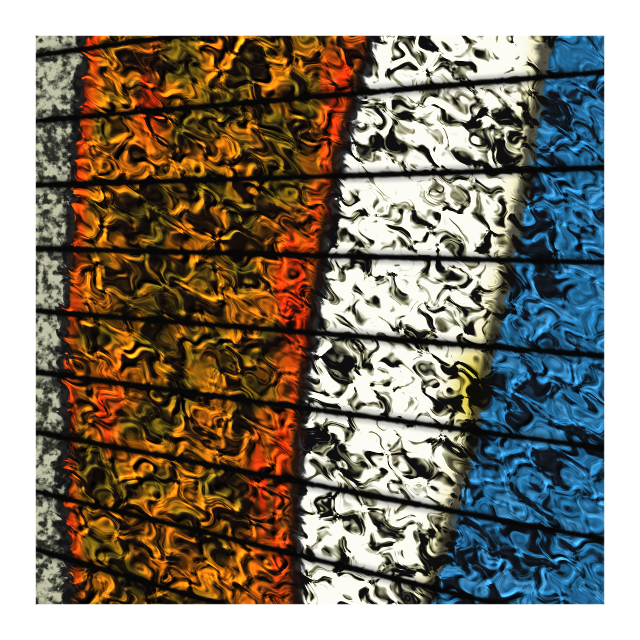
Write a WebGL 2 fragment shader that draws this texture.

```glsl
#version 300 es
precision highp float;
// Rough painted planks inside a white frame: grey, orange, white and blue bands.
// Curved band borders and fanned grooves sit over domain-warped value noise,
// whose contrast and slope make the flaky, side-lit paint.

#define FRAME 0.056
#define GRAIN 62.0
#define WARP 1.5
#define GROOVES 10
#define GROOVE_HALF 0.0052
#define RAGGED 0.035
#define SOFT 0.003

uniform vec2 u_resolution;
out vec4 fragColor;

const vec3 INK = vec3(0.055, 0.055, 0.065);
const vec3 RED = vec3(0.86, 0.19, 0.05);
const vec3 AMBER = vec3(0.74, 0.43, 0.06);
const vec3 OLIVE = vec3(0.36, 0.31, 0.07);

float hash(vec2 p) {
    vec3 h = fract(p.xyx * 0.1031);
    h += dot(h, h.yzx + 33.33);
    return fract((h.x + h.y) * h.z);
}

float noise(vec2 p) {
    vec2 i = floor(p), f = fract(p);
    f = f * f * (3.0 - 2.0 * f);
    return mix(mix(hash(i), hash(i + vec2(1, 0)), f.x),
               mix(hash(i + vec2(0, 1)), hash(i + vec2(1, 1)), f.x), f.y);
}

float fbm(vec2 p) {
    float sum = 0.0, amp = 0.55;
    for (int i = 0; i < 3; i++) {
        sum += amp * noise(p);
        p = mat2(1.6, 1.2, -1.2, 1.6) * p + 17.3;
        amp *= 0.5;
    }
    return sum / 0.9625;
}

// Curled flakes, slightly drawn out along a rising diagonal
float flakes(vec2 p) {
    vec2 q = mat2(0.8, -0.6, 0.6, 0.8) * p * vec2(1.0, 1.15);
    q.x *= 0.8;
    vec2 bend = vec2(noise(q * 0.7 + 5.1), noise(q * 0.7 + 41.7)) - 0.5;
    return fbm(q + 2.0 * WARP * bend);
}

// Soft spot centred at c with radii r
float spot(vec2 p, vec2 c, vec2 r) {
    vec2 d = (p - c) / r;
    return exp(-dot(d, d));
}

// Distance to the closest groove; the lines fan out to the right
float grooveDistance(vec2 p) {
    float nearest = 1.0;
    for (int i = 0; i < GROOVES; i++) {
        float k = float(i);
        float left = 0.035 + k * (0.1158 - 0.0009 * k);
        float right = -0.107 + k * (0.1716 - 0.001 * k);
        nearest = min(nearest, abs(p.y - mix(left, right, p.x)));
    }
    return nearest;
}

vec3 orangePaint(vec2 p, float grain, float slope, float left, float right) {
    float hue = fbm(p * 19.0 + 8.0);
    float streak = noise(p * vec2(95.0, 14.0));
    float red = 0.75 * smoothstep(0.10, 0.0, right - p.x)
              + 0.9 * smoothstep(0.035, 0.005, p.x - left);
    const vec2 drips[5] = vec2[5](vec2(0.20, 0.10), vec2(0.53, 0.10),
        vec2(0.45, 0.45), vec2(0.395, 0.79), vec2(0.128, 0.66));
    for (int i = 0; i < 5; i++) red += spot(p, drips[i], vec2(0.025, 0.075));
    red = clamp(red * (0.35 + streak) + 0.5 * (hue - 0.5), 0.0, 1.0);
    vec3 paint = mix(OLIVE, AMBER, smoothstep(0.3, 0.6, hue));
    paint = mix(paint, RED, red);
    float cover = smoothstep(0.30, 0.66, grain + 0.12 * red + 0.15 * (hue - 0.5));
    vec3 col = mix(vec3(0.10, 0.065, 0.05), paint, cover);
    return col * (0.9 + 2.0 * slope) + vec3(0.16, 0.09, 0.0) * smoothstep(0.58, 0.75, grain);
}

void main() {
    vec2 uv = gl_FragCoord.xy / u_resolution;
    vec2 p = (uv - FRAME) / (1.0 - 2.0 * FRAME);
    p.y = 1.0 - p.y;
    float y = p.y;

    // Paint relief and its slope toward the light
    float grain = flakes(p * GRAIN);
    float slope = grain - flakes(p * GRAIN + vec2(0.35, 0.4));
    float patchy = fbm(p * 11.0 + 3.0) - 0.5;
    float rough = RAGGED * (grain - 0.5);

    // Band borders
    float edgeA = 0.095 - 0.125 * y + 0.092 * y * y;
    float edgeB = 0.585 - 0.285 * y + 0.15 * y * y;
    float edgeC = 0.91 - 0.13 * y - 0.08 * y * y;
    float x = p.x + rough;

    // Grey band
    float fine = fbm(p * 120.0);
    vec3 grey = mix(vec3(0.16, 0.17, 0.14), vec3(0.76, 0.76, 0.65),
                    smoothstep(0.25, 0.72, fine + 0.25 * patchy));
    // White band, thinner and yellower toward its right border
    float thin = smoothstep(0.11, 0.0, edgeC - x) * (0.08 + 0.1 * spot(p, vec2(0.8, 0.54), vec2(0.2, 0.16)));
    float cover = grain + 0.25 * patchy - thin + 0.05;
    vec3 chalk = mix(INK, vec3(0.58, 0.57, 0.42), smoothstep(0.34, 0.48, cover));
    chalk = mix(chalk, vec3(0.99, 0.99, 0.96), smoothstep(0.44, 0.57, cover));
    float gold = spot(p, vec2(0.765, 0.62), vec2(0.03, 0.06)) + 0.35 * smoothstep(0.06, 0.0, edgeC - x);
    chalk *= mix(vec3(1.0), vec3(0.9, 0.82, 0.25), clamp(gold, 0.0, 0.9));
    // Blue band, fuller beside the right edge
    float full = 0.13 * smoothstep(0.85, 1.0, p.x) + 0.12 * spot(p, vec2(0.94, 0.48), vec2(0.1, 0.12));
    vec3 blue = mix(vec3(0.07, 0.09, 0.12), vec3(0.13, 0.41, 0.60),
                    smoothstep(0.38, 0.62, grain + full + 0.3 * patchy));
    blue = blue * (1.0 + 1.5 * slope) + 0.10 * smoothstep(0.62, 0.75, grain);

    // Bands from left to right with dark seams
    vec3 col = mix(grey, orangePaint(p, grain, slope, edgeA, edgeB), smoothstep(-SOFT, SOFT, x - edgeA));
    col = mix(col, chalk, smoothstep(-SOFT, SOFT, x - edgeB - 0.012));
    col = mix(col, blue, smoothstep(-SOFT, SOFT, x - edgeC));
    float seam = smoothstep(0.014, 0.005, abs(x - edgeA + 0.006));
    seam = max(seam, smoothstep(0.017, 0.007, abs(x - edgeB - 0.010)));
    seam = max(seam, 0.8 * smoothstep(0.018, 0.004, abs(x - edgeC + 0.008)));
    col = mix(col, INK, 0.88 * seam);

    // Grooves, then the frame
    float gap = grooveDistance(p) + 0.12 * rough;
    col *= mix(0.75, 1.0, smoothstep(GROOVE_HALF, 0.018, gap));
    col = mix(INK * 0.5, col, smoothstep(GROOVE_HALF - SOFT, GROOVE_HALF + SOFT, gap));
    vec2 border = abs(p - 0.5) - 0.5;
    col = mix(col, vec3(1.0), smoothstep(-0.0015, 0.0015, max(border.x, border.y)));
    fragColor = vec4(clamp(col, 0.0, 1.0), 1.0);
}
```
